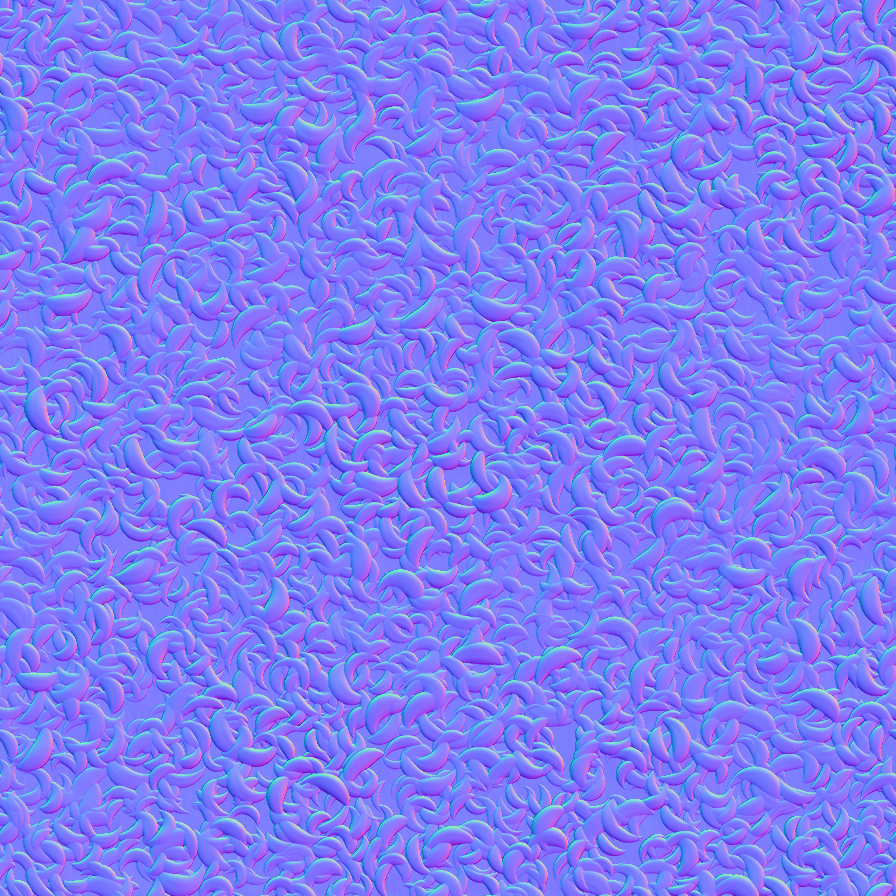
Write a WebGL 1 fragment shader that draws this texture map.

```glsl
precision highp float;
uniform vec2 u_resolution;

vec3 hash3(vec3 p) {
  p = fract(p * vec3(0.1031, 0.1030, 0.0973));
  p += dot(p, p.yxz + 33.33);
  return fract((p.xxy + p.yxx) * p.zyx);
}

float noise(vec2 p) {
  vec2 i = floor(p), f = fract(p);
  f = f * f * (3.0 - 2.0 * f);
  float bottom = mix(hash3(vec3(i, 5.0)).x, hash3(vec3(i + vec2(1.0, 0.0), 5.0)).x, f.x);
  float top = mix(hash3(vec3(i + vec2(0.0, 1.0), 5.0)).x, hash3(vec3(i + 1.0, 5.0)).x, f.x);
  return mix(bottom, top, f.y);
}

// Relief of overlapping crescent dabs; the tallest dab shows
float relief(vec2 uv) {
  float height = 0.0;
  vec2 grain = uv * vec2(260.0, 70.0);
  for (int layer = 0; layer < 5; layer++) {
    float cells = 18.0 + 3.0 * float(layer);
    for (int j = -1; j <= 1; j++) {
      for (int i = -1; i <= 1; i++) {
        vec2 cell = floor(uv * cells) + vec2(float(i), float(j));
        vec2 id = mod(cell, cells);
        vec3 place = hash3(vec3(id, 7.0 * float(layer) + 1.0));
        vec3 shape = hash3(vec3(id + 61.0, 7.0 * float(layer) + 4.0));

        // Turn into the dab's frame: arches and bowls, mostly lying flat
        float angle = 0.1 + (place.z - 0.5) * 2.8 + 3.14159 * step(0.55, shape.x);
        float c = cos(angle), s = sin(angle);
        vec2 p = uv * cells - cell - place.xy;
        p = vec2(c * p.x + s * p.y, c * p.y - s * p.x);

        // Arc coordinates: along the dab and across it
        float radius = mix(0.34, 0.7, shape.y);
        p.y += radius;
        float r = length(p);
        float along = atan(p.x, p.y) * radius / 0.66;
        float taper = max(0.0, 1.0 - along * along) * (1.0 + 0.4 * along);
        float width = max(mix(0.12, 0.22, shape.z) * taper, 0.001);
        float across = (r - radius) / width;

        // Rounded body whose upper flank is the steeper one
        float lift = mix(0.2, 0.56, fract(shape.x * 7.0 + place.z));
        float upward = (s * p.x + c * p.y) / max(r, 0.001);
        float body = sqrt(max(0.0, 1.0 - pow(abs(across), 3.0)));
        float crest = lift * width * body * (1.0 + 0.35 * across * upward) / cells;
        if (crest > height) {
          height = crest;
          grain = vec2(r * 14.0, along * 1.6) + place.xy * 50.0;
        }
      }
    }
  }
  // Quieter and bolder patches, bristle lines, uneven ground
  height *= 0.75 + 0.6 * noise(uv * 6.0);
  return height + 0.0002 * noise(grain) + 0.0014 * noise(uv * 32.0);
}

void main() {
  vec2 uv = gl_FragCoord.xy / min(u_resolution.x, u_resolution.y);
  float reach = 0.0014;
  float here = relief(uv);
  vec2 slope = vec2(relief(uv + vec2(reach, 0.0)), relief(uv + vec2(0.0, reach))) - here;

  // Encode the surface normal as colour
  vec3 normal = normalize(vec3(-slope / reach, 1.0));
  gl_FragColor = vec4(normal * 0.5 + 0.495, 1.0);
}
```
